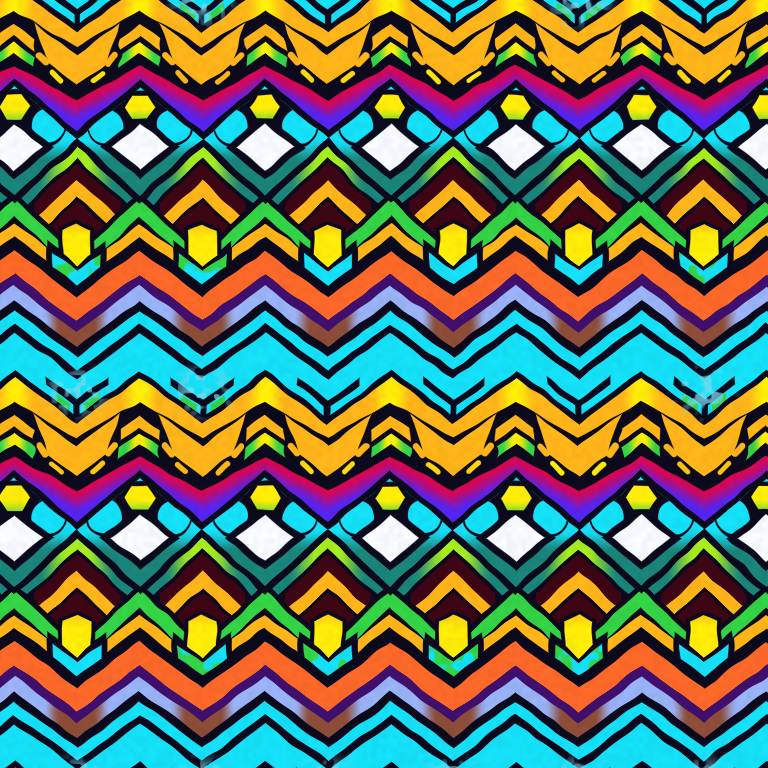
Give the GLSL for this pattern, as a WebGL 2 fragment shader.

```glsl
#version 300 es
precision highp float;
// Bright hand-inked zigzag bands with diamonds, chevrons and small flowers.
uniform vec2 u_resolution;
out vec4 fragColor;

const vec3 INK = vec3(.045, .04, .11);
const vec3 CYAN = vec3(.08, .88, .97);
const vec3 AMBER = vec3(1., .71, .1);
const vec3 YELLOW = vec3(1., .93, .03);
const vec3 GREEN = vec3(.2, .83, .27);
const vec3 TEAL = vec3(.1, .52, .48);
const vec3 MAROON = vec3(.24, .02, .08);
const vec3 VIOLET = vec3(.25, .06, .43);

float hash(vec2 p) {
  vec3 q = fract(p.xyx * vec3(.1031, .103, .0973));
  q += dot(q, q.yzx + 33.33);
  return fract((q.x + q.y) * q.z);
}

float noise(vec2 p) {
  vec2 i = floor(p), f = fract(p);
  f = f * f * (3. - 2. * f);
  return mix(mix(hash(i), hash(i + vec2(1, 0)), f.x),
             mix(hash(i + vec2(0, 1)), hash(i + vec2(1, 1)), f.x), f.y);
}

float band(float x, float lo, float hi) { return max(lo - x, x - hi); }

float capsule(vec2 p, vec2 a, vec2 b, float radius) {
  vec2 d = b - a;
  return length(p - a - d * clamp(dot(p - a, d) / dot(d, d), 0., 1.)) - radius;
}

void paint(inout vec3 color, vec3 pigment, float d) {
  float soft = .75 * max(768. / u_resolution.y, .6);
  color = mix(color, pigment, smoothstep(soft, -soft, d));
}

void main() {
  // Canvas is 768 units high, measured downward, with a slight hand wobble.
  vec2 p = vec2(gl_FragCoord.x, u_resolution.y - gl_FragCoord.y) * 768. / u_resolution.y;
  p += 2.6 * (vec2(noise(p / 17.), noise(p / 17. + 71.)) - .5);

  // a: distance from the valley line, b: distance from the peak line.
  float column = floor((p.x - 77.) / 125.4 + .5);
  float a = abs(p.x - 77. - column * 125.4), b = 62.7 - a;
  float row = floor((p.y + .55 * a - 96.) / 391.);
  float v = p.y - row * 391.;
  float chance = hash(vec2(column + 31., row + 17.));

  // Folded heights: shallow, medium and steep zigzags, then upward chevrons.
  float r = v + .55 * a, z = v + .74 * a, g = v + .92 * a, w = v - .92 * a;
  vec3 color = INK;

  // Crimson to blue-violet strip.
  vec3 dusk = mix(vec3(.85, .02, .32), vec3(.33, .14, .95), smoothstep(101., 124., r));
  paint(color, dusk, max(100. - r, v + .83 * a - 131.));

  // Flower cell: cyan petals, yellow bud and white diamond.
  float cell = max(139. - v - .83 * a, w - 138.);
  paint(color, mix(CYAN, TEAL, smoothstep(138., 162., v)), cell);
  paint(color, INK, max(cell, band(v + .83 * a, 150., 156.) + max(0., 20. - a)));
  paint(color, INK, max(cell, length(vec2(b - 31., v - 125.)) - 22.));
  paint(color, INK, max(cell, max(b - 24., band(v, 90., 140.))));
  paint(color, CYAN, max(cell, length(vec2(b - 34., v - 126.)) - 17.));
  float gem = (b * .8 + abs(v - 147.)) * .78;
  paint(color, INK, gem - 25.);
  paint(color, vec3(.97, .98, 1.), gem - 18.);
  float bud = max(b * .85 + abs(v - 107.) * .55 - 13., abs(v - 107.) - 12.);
  paint(color, INK, bud - 4.);
  paint(color, mix(YELLOW, GREEN, smoothstep(108., 122., v) * .6), bud);

  // Stepped diamond with a glowing rim.
  float diamond = max(147. - w, g - 250.);
  paint(color, mix(vec3(.65, .93, .12), TEAL, smoothstep(8., 40., a)), max(diamond, w - 158.));
  paint(color, MAROON, max(diamond, max(163. - w, a - 43.)));
  paint(color, AMBER, max(diamond, max(band(w, 180., 197.), a - 41.)));
  paint(color, INK, max(diamond, band(w, 197., 201.)));

  // Green zigzag, peak chevrons and valley chips.
  paint(color, GREEN, max(max(band(g, 257., 274.), 138. - w + 8.), 12. - a));
  paint(color, AMBER, max(band(z, 270., 283.), 30. - a));
  paint(color, INK, max(band(z, 262., 290.), a - 29.));
  vec3 chip = mix(CYAN, GREEN, step(.68, chance) * smoothstep(.35, .6, noise(p / 9.)));
  paint(color, chip, max(band(z, 271., 285.), a - 24.));
  float jewel = max(max(a - 14., 224. - v + .45 * a), v + .9 * a - 267.);
  paint(color, INK, jewel - 4.);
  paint(color, mix(YELLOW, AMBER, smoothstep(238., 225., v) * .5), jewel);

  // Orange, violet and lavender ribbons.
  paint(color, vec3(.99, .41, .16), band(z, 297., 321.));
  paint(color, VIOLET, band(z, 321., 334.));
  vec3 shade = mix(vec3(.55, .3, .22), vec3(.6, .7, .97), smoothstep(16., 34., a));
  paint(color, shade, band(z, 332., 347.));

  // Wide cyan river with short valley strokes.
  paint(color, CYAN, band(z, 357., 370.));
  paint(color, CYAN, band(z, 379., 417.));
  paint(color, INK, max(band(z, 400., 408.), a - 31.));
  paint(color, INK, max(a - 3., band(v, 404., 420.)));
  paint(color, GREEN, max(band(z, 410., 417.), band(a, 7., 22.)) + step(chance, .5) * 9.);

  // Amber zigzag, hearts and layered peaks.
  paint(color, mix(AMBER, YELLOW, smoothstep(42., 60., a)), band(z, 424., 438. + .16 * a));
  paint(color, AMBER, max(band(z, 446., 476.), a - 34. + .35 * (v - 440.)));
  float fringe = 41. + 5. * noise(p / 11.);
  paint(color, AMBER, max(band(z, 461., 473.), fringe - a));
  paint(color, mix(GREEN, YELLOW, smoothstep(48., 61., a)), max(band(z, 479., 490.), fringe - a));
  vec2 side = vec2(a, v);
  paint(color, AMBER, capsule(side, vec2(38, 446), vec2(31, 454), 3.2));
  paint(color, mix(YELLOW, AMBER, chance), capsule(side, vec2(25, 464), vec2(16, 472), 2.6));

  // Chalky scuffs in a few cells, and a faint paint mottling.
  float scuff = step(.55, chance) * smoothstep(34., 8., length(vec2(a * .8, v - 392.)));
  color = mix(color, vec3(.5, .85, .93), scuff * smoothstep(.5, .75, noise(p / 6.)) * .75);
  color *= .97 + .05 * noise(p / 5.);
  fragColor = vec4(color, 1.);
}
```
